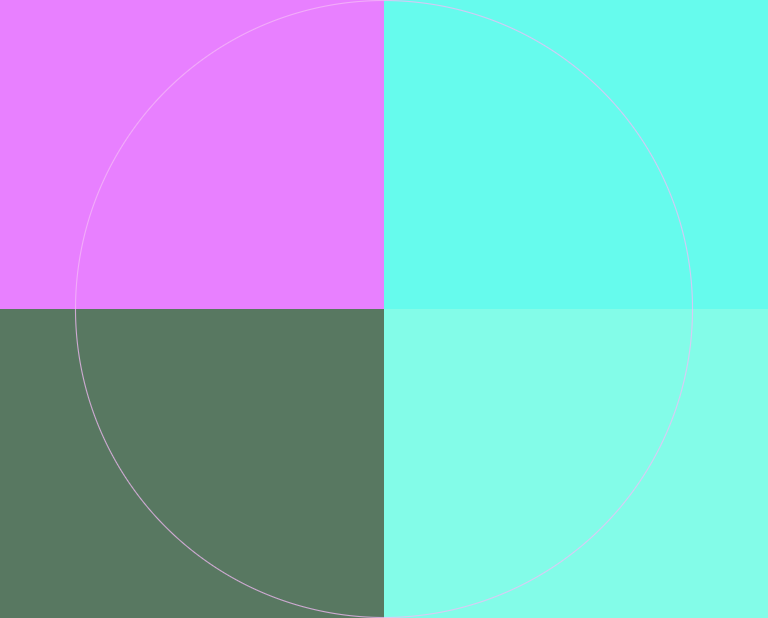
This background is drawn by a Shadertoy shader. Its source:

```glsl
// Four flat colour quadrants meeting at the centre of the canvas, with a thin
// pale ring that spans the full height. The quadrants are mixed by smoothed
// half-plane steps; the ring is the distance to a circle.

#define ORCHID vec3(0.91, 0.50, 1.00)
#define MOSS vec3(0.345, 0.47, 0.38)
#define AQUA vec3(0.40, 0.985, 0.93)
#define MINT vec3(0.515, 0.99, 0.91)
#define RING_COLOR vec3(0.96, 0.73, 0.97)
#define RING_RADIUS 0.4992
#define RING_WIDTH 0.0018
#define RING_OPACITY 0.75

// Coverage of the positive side of an edge, smoothed over one pixel
float coverage(float signedDist, float pixel) {
    return clamp(signedDist / pixel + 0.5, 0.0, 1.0);
}

vec3 quadrants(vec2 p, float pixel) {
    float right = coverage(p.x, pixel);
    float top = coverage(p.y, pixel);
    return mix(mix(MOSS, MINT, right), mix(ORCHID, AQUA, right), top);
}

// Area coverage of a thin circular line, stable below one pixel in width
float ring(vec2 p, float pixel) {
    float d = length(p) - RING_RADIUS;
    float halfWidth = 0.5 * RING_WIDTH;
    return coverage(d + halfWidth, pixel) - coverage(d - halfWidth, pixel);
}

void mainImage(out vec4 fragColor, in vec2 fragCoord) {
    // Centred coordinates, one unit per canvas height
    vec2 p = (fragCoord - 0.5 * iResolution.xy) / iResolution.y;
    float pixel = 1.0 / iResolution.y;

    vec3 color = quadrants(p, pixel);
    color = mix(color, RING_COLOR, RING_OPACITY * ring(p, pixel));
    fragColor = vec4(color, 1.0);
}
```
